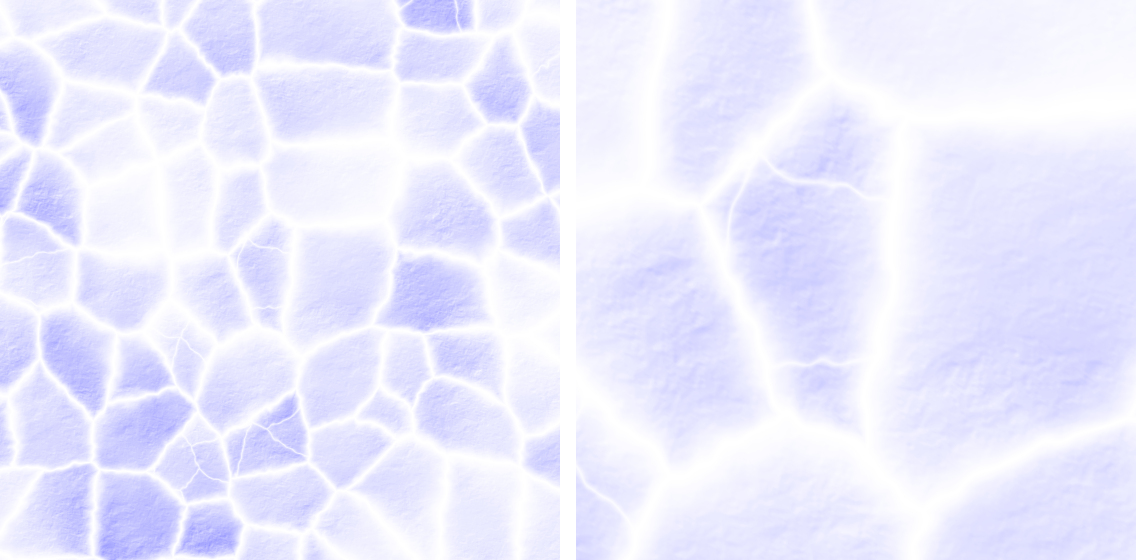
Left, the full canvas; right, a detail of the centre.
Give the GLSL for this texture map, as a WebGL 2 fragment shader.

```glsl
#version 300 es
precision highp float;
// Pale violet stone slabs parted by soft white veins. Voronoi cells give the
// slabs, a finer Voronoi splits a few of them with thin cracks, and ridged
// noise lit from one side gives the rough grain.

uniform vec2 u_resolution;
out vec4 fragColor;

const float SLABS = 7.3;             // slabs across the canvas
const float JITTER = 0.92;           // irregularity of the slab centres
const float CRACK_SCALE = 1.2;       // crack cells per slab cell
const float CRACK_SHARE = 0.14;      // share of slabs with cracks
const float CRACK_WIDTH = 0.022;
const vec2 VEIN_WIDTH = vec2(0.15, 0.085); // in pale and in deep regions
const vec2 TONE_RANGE = vec2(0.092, 0.225); // palest and deepest slab
const vec2 VEIL_RANGE = vec2(0.5, 1.25);   // broad change of tone
const float GRAIN_SCALE = 42.0;
const float GRAIN_GAIN = 1.65;
const float LIGHT_STEP = 0.0028;
const vec2 LIGHT_DIR = vec2(-0.6, 0.8);
const vec3 WHITE = vec3(1.0);
const vec3 VIOLET = vec3(0.0, 0.0, 1.0);

// Integer hash giving two values in 0..1
vec2 hash2(vec2 cell) {
    uvec2 q = uvec2(ivec2(cell) + 4096);
    q = q * 1664525u + 1013904223u;
    q.x += q.y * 1664525u;
    q.y += q.x * 1664525u;
    q ^= q >> 16u;
    q.x += q.y * 1664525u;
    q.y += q.x * 1664525u;
    q ^= q >> 16u;
    return vec2(q >> 8u) / 16777216.0;
}

float noise(vec2 p) {
    vec2 i = floor(p), f = fract(p);
    f = f * f * (3.0 - 2.0 * f);
    vec2 e = vec2(0.0, 1.0);
    return mix(mix(hash2(i).x, hash2(i + e.yx).x, f.x),
               mix(hash2(i + e.xy).x, hash2(i + e.yy).x, f.x), f.y);
}

vec2 seed(vec2 cell) {
    return cell + 0.5 + JITTER * (hash2(cell) - 0.5);
}

// Distance to the nearest cell border; also returns the cell found
float voronoi(vec2 p, out vec2 cell) {
    vec2 base = floor(p);
    float nearest = 1e3;
    for (int y = -1; y <= 1; y++)
    for (int x = -1; x <= 1; x++) {
        vec2 c = base + vec2(x, y);
        vec2 r = seed(c) - p;
        if (dot(r, r) < nearest) {
            nearest = dot(r, r);
            cell = c;
        }
    }
    vec2 home = seed(cell) - p;
    float border = 1e3;
    for (int y = -2; y <= 2; y++)
    for (int x = -2; x <= 2; x++) {
        if (x == 0 && y == 0) continue;
        vec2 r = seed(cell + vec2(x, y)) - p;
        border = min(border, dot(0.5 * (home + r), normalize(r - home)));
    }
    return border;
}

// Chipped surface: ridged noise with slightly slanted streaks
float rockHeight(vec2 uv) {
    vec2 p = mat2(0.75, -0.55, 0.65, 0.95) * uv * GRAIN_SCALE;
    float height = 0.0, amp = 0.4;
    for (int i = 0; i < 4; i++) {
        float n = 2.0 * noise(p) - 1.0;
        height += amp * mix(n, abs(n), 0.6);
        p = mat2(1.8, 0.9, -0.9, 1.8) * p + 17.3;
        amp *= 0.58;
    }
    return height;
}

void main() {
    vec2 uv = gl_FragCoord.xy / min(u_resolution.x, u_resolution.y);

    // Bend the plane broadly for uneven slabs, finely for rough edges
    vec2 p = uv * SLABS;
    p += 0.75 * (vec2(noise(p * 0.55 + 3.0), noise(p * 0.55 + 41.0)) - 0.5);
    p += 0.07 * (vec2(noise(p * 4.0 + 9.0), noise(p * 4.0 + 67.0)) - 0.5);
    p += 0.04 * (vec2(noise(p * 13.0), noise(p * 13.0 + 31.0)) - 0.5);

    // Slabs and the soft veins between them
    vec2 slab, chip;
    float border = max(voronoi(p, slab), 0.0);
    float veil = smoothstep(0.15, 0.7, noise(uv * 4.3 + 12.0));
    float width = mix(VEIN_WIDTH.x, VEIN_WIDTH.y, veil);
    width *= 0.6 + 0.8 * noise(p * 1.6 + 25.0);
    float body = 1.0 - exp(-pow(border / width, 1.5));

    // Tone of each slab, with a gradient across it and soft mottling
    vec2 rnd = hash2(slab + 211.0);
    float tone = mix(TONE_RANGE.x, TONE_RANGE.y, rnd.x * rnd.x);
    tone *= mix(VEIL_RANGE.x, VEIL_RANGE.y, veil);
    vec2 slope = hash2(slab + 503.0) - vec2(0.5, 0.2);
    tone *= clamp(1.0 + 0.9 * dot(seed(slab) - p, slope), 0.5, 1.5);
    tone *= 0.8 + 0.4 * noise(uv * 22.0 + 5.0);

    // Thin cracks in a few slabs
    float crack = max(voronoi(p * CRACK_SCALE + 80.0, chip), 0.0);
    float cracked = step(rnd.y, CRACK_SHARE);
    body *= 1.0 - 0.75 * cracked * exp(-pow(crack / CRACK_WIDTH, 1.5));
    tone *= 1.0 + cracked * 0.3 * (hash2(chip).y - 0.5) * smoothstep(0.0, 0.06, crack);

    // Grain lit from the upper left, rougher in patches
    float grain = rockHeight(uv) - rockHeight(uv + LIGHT_STEP * LIGHT_DIR);
    grain *= GRAIN_GAIN * mix(0.5, 1.5, noise(uv * 14.0 + 50.0));
    float depth = tone * body * (1.0 + grain) + 0.02 * grain * body;

    fragColor = vec4(mix(WHITE, VIOLET, clamp(depth, 0.0, 0.6)), 1.0);
}
```
